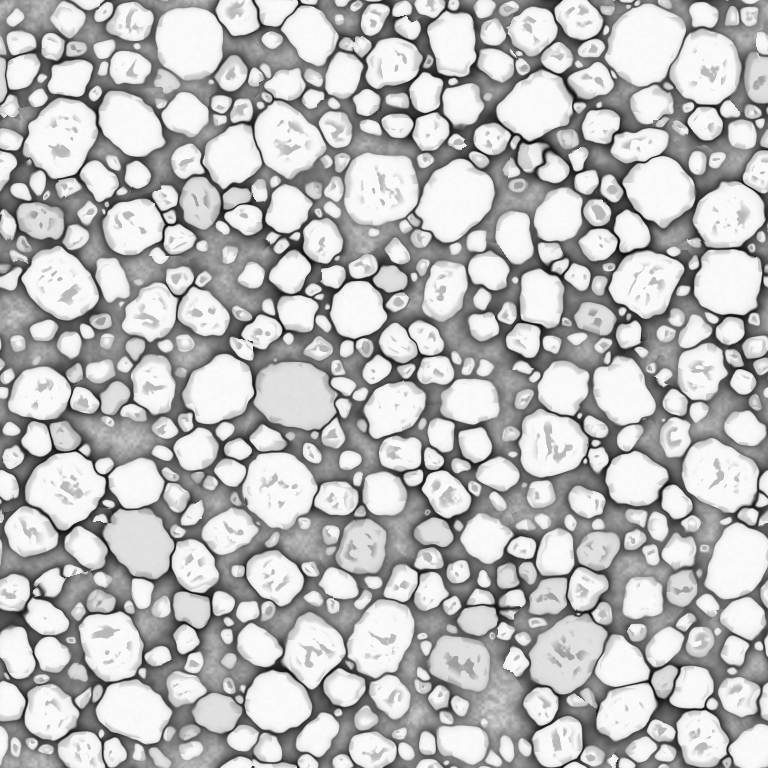
Give the GLSL for this texture map, as a Shadertoy shader.

```glsl
// Pale rounded pebbles of mixed sizes on grainy grey ground with dark contact shadows.

float hash(vec2 p) {
    return fract(sin(dot(p, vec2(127.1, 311.7))) * 43758.5453);
}

vec2 hash2(vec2 p) {
    return vec2(hash(p), hash(p + 53.3));
}

// Value noise with n lattice cells per canvas unit, repeating every unit.
float noise(vec2 uv, float n) {
    vec2 p = uv * n, i = floor(p), f = fract(p);
    f = f * f * (3.0 - 2.0 * f);
    vec2 a = mod(i, n), b = mod(i + 1.0, n);
    return mix(mix(hash(a), hash(vec2(b.x, a.y)), f.x),
               mix(hash(vec2(a.x, b.y)), hash(b), f.x), f.y);
}

float smoothMax(float a, float b, float k) {
    float h = max(k - abs(a - b), 0.0) / k;
    return max(a, b) + h * h * k * 0.25;
}

// Distance from a point to a round pebble (centre, radius).
float gapTo(vec2 p, vec3 pebble) {
    return length(p - pebble.xy) - pebble.z;
}

// Shift that moves a disc out of a larger pebble.
vec2 pushFrom(vec2 centre, float radius, vec3 pebble, float limit) {
    float overlap = radius + 0.002 - gapTo(centre, pebble);
    return normalize(centre - pebble.xy + 1e-5) * clamp(overlap, 0.0, limit);
}

void mainImage(out vec4 fragColor, in vec2 fragCoord) {
    vec2 uv = fragCoord / iResolution.y;
    float pixel = 1.0 / iResolution.y;

    // Warp the plane so that the outlines become lumpy.
    vec2 p = uv;
    p += 0.011 * (vec2(noise(uv, 26.0), noise(uv + 0.37, 26.0)) - 0.5);
    p += 0.006 * (vec2(noise(uv, 80.0), noise(uv + 0.61, 80.0)) - 0.5);

    // Three closest pebbles so far: centre, radius, gap.
    vec4 a = vec4(9.0, 9.0, 0.0, 9.0), b = a, c = a;
    float nearest = 1.0, second = 1.0, shadow = 0.0, radius = 0.01, seed = 0.0;
    vec2 local = vec2(0.0);

    // Layers run from coarse to fine; finer pebbles yield to coarser ones.
    for (int layer = 0; layer < 3; layer++) {
        float level = float(layer);
        float n = floor(9.0 * pow(1.72, level));
        vec3 A = a.xyz, B = b.xyz, C = c.xyz;
        for (int k = 0; k < 9; k++) {
            vec2 cell = floor(uv * n) + vec2(k % 3 - 1, k / 3 - 1);
            vec2 key = mod(cell, n) + 17.3 * (level + 1.0);
            vec2 jitter = hash2(key) - 0.5, traits = hash2(key + 7.7);
            vec2 centre = (cell + 0.5 + 0.62 * jitter) / n;
            float r = mix(0.24, 0.45, traits.x) / n, id = traits.y;

            // Push into the gap, then shrink to fit it.
            float limit = 0.3 / n;
            centre += pushFrom(centre, r, A, limit) + pushFrom(centre, r, B, limit)
                    + pushFrom(centre, r, C, limit);
            r = min(r, min(gapTo(centre, A), min(gapTo(centre, B), gapTo(centre, C))) - 0.0005);
            if (r < 0.1 / n || fract(id * 91.0) > 0.95 - 0.06 * level) continue;

            // Turned, stretched and slightly squared disc.
            vec2 dir = normalize(jitter + 1e-4);
            vec2 q = p - centre;
            q = vec2(dot(q, dir), dot(q, vec2(-dir.y, dir.x)));
            float stretch = 1.0 + 0.2 * fract(id * 7.0);
            q *= vec2(stretch, 1.0 / stretch);
            vec2 sq = q * q;
            float d = mix(length(q), sqrt(length(sq)), 0.5) - r;
            shadow += mix(0.35, 1.3, fract(id * 13.0)) * smoothstep(0.002, 0.022, r)
                    * exp(-max(d, 0.0) / 0.0065);
            if (d < nearest) {
                second = nearest;
                nearest = d;
                radius = r;
                seed = id;
                local = q;
            } else {
                second = min(second, d);
            }

            // Keep the three closest in order.
            vec4 found = vec4(centre, r, length(uv - centre) - r);
            if (found.w < a.w) { c = b; b = a; a = found; }
            else if (found.w < b.w) { c = b; b = found; }
            else if (found.w < c.w) { c = found; }
        }
    }
    float edge = smoothMax(nearest, 0.5 * (nearest - second) + 0.0012, 0.004);
    float depth = max(-edge, 0.0);

    // Grainy ground, darkened around and between pebbles.
    float grain = noise(uv, 256.0) - 0.5;
    float ground = 0.75 + 0.17 * grain + 0.12 * (noise(uv, 110.0) - 0.5);
    ground *= exp(-shadow * (0.75 + 0.5 * noise(uv, 40.0) + 0.3 * grain));

    // Pebble face: soft rim, chipped flakes and streaky stains.
    float face = 0.98 - 0.10 * step(0.9, fract(seed * 57.0));
    face -= 0.15 * exp(-depth / 0.0028);
    float flake = smoothstep(0.58, 0.63, noise(p + seed, 58.0));
    face -= 0.13 * flake * (1.0 - smoothstep(0.004, 0.009, depth));
    float stain = noise(local * vec2(1.0, 2.2) + seed, 85.0);
    stain = smoothstep(0.58, 0.78, stain + 0.25 * grain);
    stain *= smoothstep(0.25, 0.6, depth / radius) * step(0.45, fract(seed * 31.0));
    face -= 0.26 * stain - 0.015 * grain;

    float cover = 1.0 - smoothstep(-pixel, pixel, edge);
    fragColor = vec4(vec3(clamp(mix(ground, face, cover), 0.0, 1.0)), 1.0);
}
```
